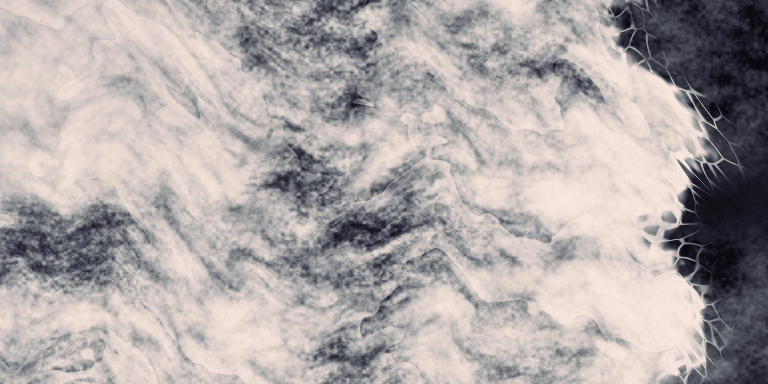
This texture is drawn by a Shadertoy shader. Its source:

```glsl
// White water rushing past a dark rock bank, in warm white and blue-black.
// Sine-warped layered noise makes pools and streaks, cellular noise the foam
// puffs and the lace at the bank; the summed tone is looked up in a colour ramp.

const vec2  POOL_SCALE   = vec2(2.3, 3.9);
const vec2  SHEET_SCALE  = vec2(3.1, 4.3);
const vec2  STREAK_SCALE = vec2(9.0, 30.0);
const float PUFF_SCALE   = 8.0;
const float GRAIN_SCALE  = 95.0;
const float LACE_SCALE   = 21.0;
const float FLOW_SLOPE   = 0.22;
const float WHITE_LEVEL  = 0.92;
const float FOAM_GAIN    = 1.25;
const float FOAM_SHIFT   = 1.26;

const vec3 RAMP[6] = vec3[6](
    vec3(0.11, 0.10, 0.15), vec3(0.26, 0.27, 0.31), vec3(0.44, 0.45, 0.48),
    vec3(0.62, 0.63, 0.63), vec3(0.78, 0.75, 0.74), vec3(0.91, 0.85, 0.82));

float hash(vec2 p) {
    vec3 q = fract(p.xyx * 0.1031);
    q += dot(q, q.yzx + 33.33);
    return fract((q.x + q.y) * q.z);
}

float valueNoise(vec2 p) {
    vec2 i = floor(p), f = fract(p);
    f = f * f * (3.0 - 2.0 * f);
    return mix(mix(hash(i), hash(i + vec2(1, 0)), f.x),
               mix(hash(i + vec2(0, 1)), hash(i + vec2(1, 1)), f.x), f.y);
}

// Layered noise with zero mean and about unit deviation
float layers(vec2 p, int count) {
    float sum = 0.0, amp = 3.75;
    for (int i = 0; i < count; i++) {
        sum += amp * (valueNoise(p) - 0.5);
        p = p * 2.03 + 17.3;
        amp *= 0.6;
    }
    return sum;
}

// Distances to the nearest and second nearest cell point
vec2 cells(vec2 p) {
    vec2 i = floor(p), f = fract(p), near = vec2(8.0);
    for (int y = -1; y <= 1; y++)
    for (int x = -1; x <= 1; x++) {
        vec2 o = vec2(x, y);
        vec2 jitter = vec2(hash(i + o), hash(i + o + 57.7));
        float d = length(o + jitter - f);
        near = d < near.x ? vec2(d, near.x) : vec2(near.x, min(near.y, d));
    }
    return near;
}

// Round foam puffs with dark creases, about unit deviation
float puffs(vec2 p) {
    float sum = 0.0, amp = 5.0;
    for (int i = 0; i < 3; i++) {
        float d = cells(p).x;
        sum += amp * (0.23 - d * d);
        p = p * 2.1 + 5.7;
        amp *= 0.55;
    }
    return sum;
}

// Curling turbulence from layered sines
vec2 curl(vec2 p) {
    float freq = 5.0, amp = 0.06;
    for (int i = 0; i < 5; i++) {
        p += amp * sin(p.yx * freq + vec2(1.3, 4.1) * float(i + 1));
        freq *= 1.8;
        amp *= 0.56;
    }
    return p;
}

float waterTone(vec2 p, vec2 q, float grain) {
    // Broad light and shade: bright right side, dark centre, hazy upper left
    float bias = 0.35 * cos(3.2 * (p.x - 1.5));
    bias -= 0.6 * exp(-pow((p.x - 0.88) / 0.27, 2.0)) * smoothstep(0.05, 0.35, p.y);
    bias -= 0.5 * smoothstep(0.25, 0.0, p.y) * smoothstep(1.1, 0.7, p.x);
    float haze = smoothstep(0.9, 0.1, p.x) * smoothstep(0.2, 0.7, p.y);

    // Foam sheets end in a bright lip above a dark hollow
    float sheet = layers(q * SHEET_SCALE + 9.4, 4);
    float lip = exp(-2.0 * abs(sheet)) * mix(-1.0, 1.0, smoothstep(-0.06, 0.06, sheet));

    float z = 0.74 * layers(q * POOL_SCALE + 3.7, 6) + 0.45 * lip + bias + 0.1;
    float shade = smoothstep(0.4, -1.5, z);
    z += mix(0.36, 0.1, shade) * puffs(q * PUFF_SCALE);
    z += mix(0.15, 0.5, shade) * layers(q * STREAK_SCALE, 4);
    z += mix(0.14, 0.36, shade) * grain;
    z = mix(z, 0.55 * z, haze);
    return WHITE_LEVEL / (1.0 + exp(-FOAM_GAIN * (z + FOAM_SHIFT)));
}

float rockTone(vec2 p, float grain) {
    float cleft = exp(-pow((p.y - 0.48) / 0.14, 2.0));
    float relief = 0.14 + 0.075 * layers(p * vec2(7.0, 11.0) + 2.9, 5) + 0.035 * grain;
    return max(0.04, 0.06 + (1.0 - 0.85 * cleft) * relief);
}

// How far foam covers the rock: ragged edge, threads and holes
float foamCover(vec2 p, vec2 q) {
    float bank = 1.79 + 0.06 * cos(12.6 * (p.y - 0.62)) - 0.15 * smoothstep(0.65, 1.0, p.y);
    float d = p.x - bank + 0.025 * layers(q * 8.0 + 1.9, 4);
    vec2 c = cells(q * LACE_SCALE);
    float gap = c.y - c.x;
    float band = exp(-pow(d / 0.05, 2.0));
    float thread = smoothstep(0.16, 0.02, gap) * band;
    float hole = smoothstep(0.18, 0.4, gap) * band * smoothstep(0.4, 0.65, valueNoise(p * 7.0));
    return max(smoothstep(0.015, -0.015, d) * (1.0 - 0.8 * hole), 0.85 * thread);
}

vec3 rampColour(float tone) {
    vec3 colour = RAMP[0];
    for (int i = 1; i < 6; i++) {
        float low = RAMP[i - 1].g, high = RAMP[i].g;
        colour = mix(colour, RAMP[i], clamp((tone - low) / (high - low), 0.0, 1.0));
    }
    return colour * tone / clamp(tone, RAMP[0].g, RAMP[5].g);
}

void mainImage(out vec4 fragColor, in vec2 fragCoord) {
    vec2 p = fragCoord / iResolution.y;
    vec2 q = curl(p + vec2(0.0, FLOW_SLOPE * p.x));
    float grain = layers(p * GRAIN_SCALE, 2);
    float tone = mix(rockTone(p, grain), waterTone(p, q, grain), foamCover(p, q));
    fragColor = vec4(rampColour(tone), 1.0);
}
```
